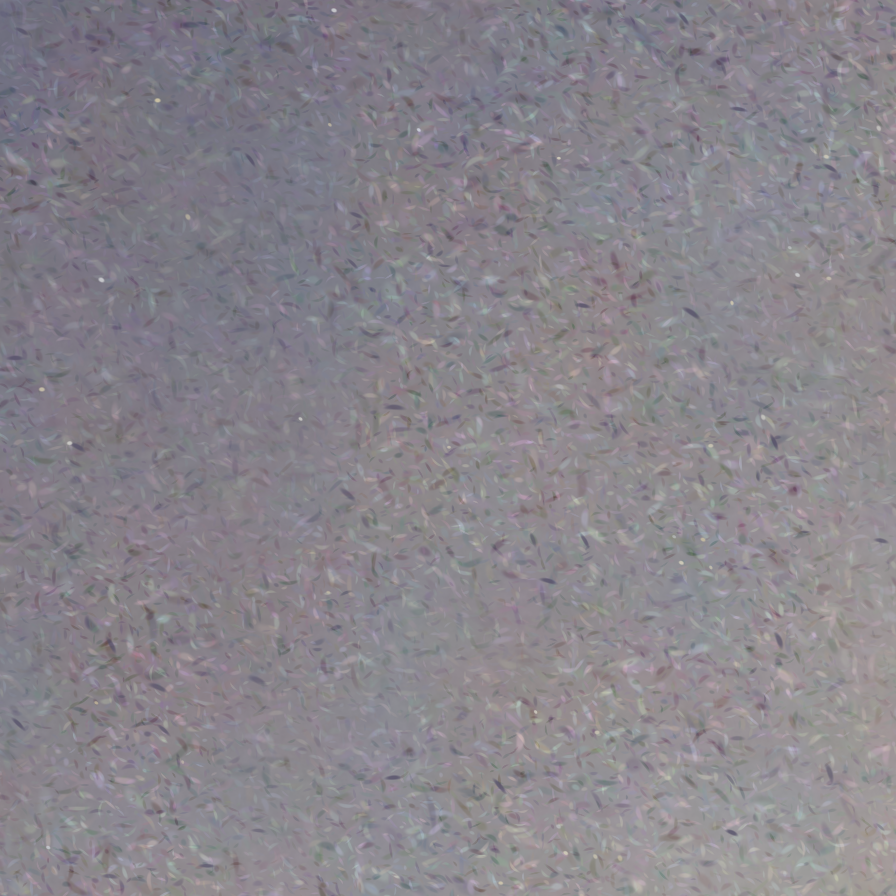
Give the GLSL for this texture, as a three.js fragment shader.

```glsl
// Weathered grey-violet ground of fine, tangled flakes with pale specks
varying vec2 vUv;

float hash(vec2 p) {
  return fract(sin(dot(p, vec2(127.1, 311.7))) * 43758.5453);
}

float noise(vec2 p) {
  vec2 i = floor(p), f = fract(p);
  f = f * f * (3.0 - 2.0 * f);
  return mix(mix(hash(i), hash(i + vec2(1.0, 0.0)), f.x),
             mix(hash(i + vec2(0.0, 1.0)), hash(i + vec2(1.0, 1.0)), f.x), f.y);
}

float fbm(vec2 p) {
  float sum = 0.0, amp = 0.5;
  for (int i = 0; i < 4; i++) {
    sum += amp * noise(p);
    p = mat2(0.8, 0.6, -0.6, 0.8) * p * 2.03 + 7.3;
    amp *= 0.5;
  }
  return sum / 0.9375;
}

// Soft bent sliver, one inside its cell, fading out towards its rim
float sliver(vec2 d, float angle, vec2 halfSize, float bend) {
  float c = cos(angle), s = sin(angle);
  vec2 q = vec2(c * d.x + s * d.y, c * d.y - s * d.x);
  q.y += bend * q.x * q.x;
  return 1.0 - smoothstep(0.35, 1.0, length(q / halfSize));
}

// Sum of light and dark tinted slivers on a jittered grid
vec3 flakes(vec2 uv, float scale, float seed) {
  vec2 p = uv * scale, cell = floor(p);
  vec3 sum = vec3(0.0);
  for (int y = -1; y <= 1; y++) {
    for (int x = -1; x <= 1; x++) {
      vec2 id = cell + vec2(float(x), float(y));
      vec2 key = id + seed;
      vec2 centre = id + vec2(hash(key + 1.7), hash(key + 5.3));
      float angle = -0.45 + (hash(key + 9.1) - 0.5) * 2.5;
      vec2 halfSize = vec2(mix(0.35, 0.8, hash(key + 13.9)), mix(0.13, 0.28, hash(key + 17.2)));
      float mask = sliver(p - centre, angle, halfSize, hash(key + 21.4) - 0.5);
      float light = (hash(key + 25.8) - 0.5) * 0.17;
      float hue = hash(key + 29.6) * 6.2832;
      vec3 tint = 0.022 * cos(hue + vec3(0.0, 2.1, 4.2));
      sum += mask * (light + tint);
    }
  }
  return sum;
}

// Rare marks: x is the mask, y a random value for its colour
vec2 marks(vec2 uv, float scale, float share, vec2 halfSize, float seed) {
  vec2 p = uv * scale, id = floor(p), key = id + seed;
  vec2 centre = 0.3 + 0.4 * vec2(hash(key + 2.1), hash(key + 6.7));
  float angle = -0.6 + (hash(key + 11.3) - 0.5) * 1.4;
  float size = mix(0.6, 1.1, hash(key + 15.5));
  float mask = sliver(fract(p) - centre, angle, halfSize * size, 0.4);
  return vec2(mask * step(hash(key + 19.9), share), hash(key + 23.3));
}

void main() {
  vec2 uv = vUv;

  // Broad light from the dark upper left to the warm lower right
  float cloud = fbm(uv * 4.0 + 3.0) - 0.5;
  float light = 0.45 * uv.x + 0.55 * (1.0 - uv.y) + 0.28 * cloud;
  vec3 color = mix(vec3(0.445, 0.433, 0.49), vec3(0.635, 0.615, 0.612), light);

  // Drifting patches of mauve and olive
  float patches = fbm(uv * 9.0 + 31.0) - 0.5;
  color += patches * vec3(0.04, -0.012, -0.05);
  color += (noise(uv * 24.0 + 12.0) - 0.5) * vec3(0.02, -0.008, 0.016);

  // Tangled flakes, from coarse to fine, fainter in smooth areas
  vec2 warped = uv + 0.006 * (vec2(noise(uv * 30.0), noise(uv * 30.0 + 40.0)) - 0.5);
  vec3 grain = 0.6 * flakes(warped, 27.0, 3.0) + flakes(warped, 44.0, 37.0)
             + flakes(warped, 66.0, 71.0) + 0.75 * flakes(warped, 98.0, 113.0);
  color += grain * mix(0.6, 1.15, smoothstep(0.3, 0.65, fbm(uv * 6.0 + 57.0)));
  color += (fbm(uv * 120.0) - 0.5) * 0.035;

  // Dark indigo slits
  vec2 slit = marks(warped, 19.0, 0.14, vec2(0.27, 0.075), 151.0);
  color = mix(color, vec3(0.33, 0.31, 0.41), slit.x * mix(0.3, 0.8, slit.y));

  // Pale specks, some cream and some bluish
  vec2 speck = marks(uv, 31.0, 0.055, vec2(0.14, 0.1), 191.0);
  vec3 speckColor = mix(vec3(0.82, 0.77, 0.62), vec3(0.8, 0.82, 0.86), speck.y);
  color = mix(color, speckColor, speck.x * mix(0.5, 0.95, fract(speck.y * 7.0)));

  gl_FragColor = vec4(clamp(color, 0.0, 1.0), 1.0);
}
```
